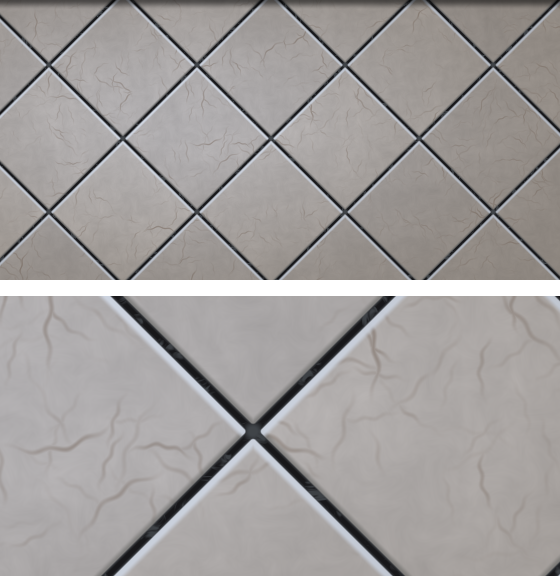
Top, the full canvas; bottom, a detail of the centre.
This texture is drawn by a Shadertoy shader. Its source:

```glsl
// Diagonal ceramic tiles with pale bevels, dark open joints and brown scratches.
// A sheared lattice numbers the tiles; a rounded box shapes each one, while
// layered sines and scattered strokes stain it under a broad cool light.

#define PERIOD vec2(0.529, 0.525)    // diamond diagonals, canvas heights
#define ORIGIN vec2(0.1745, 0.768)   // one joint crossing
#define SIDE 0.373                   // tile pitch across a joint
#define JOINT 0.0105                 // joint width
#define BEVEL 0.0105                 // lit edge width
#define WARM_TILE vec3(0.555, 0.525, 0.495)
#define COOL_TILE vec3(0.705, 0.695, 0.700)
#define LIT_EDGE vec3(0.81, 0.84, 0.89)
#define SHADED_EDGE vec3(0.41, 0.41, 0.40)
#define STAIN vec3(0.40, 0.33, 0.28)
#define JOINT_DARK vec3(0.09, 0.09, 0.10)
#define JOINT_GREY vec3(0.29, 0.31, 0.33)

vec2 hash2(vec2 p) {
    vec3 q = fract(p.xyx * vec3(0.1031, 0.1030, 0.0973));
    q += dot(q, q.yzx + 33.33);
    return fract((q.xx + q.yz) * q.zy);
}

// Warped, rotated sine layers, about -1 to 1
float mottle(vec2 p) {
    float sum = 0.0, gain = 0.5;
    for (int i = 0; i < 5; i++) {
        p = mat2(0.8, 0.6, -0.6, 0.8) * p * 1.7 + 1.3;
        p += 0.7 * sin(p.yx * 0.9 + float(i));
        sum += gain * sin(p.x) * sin(p.y);
        gain *= 0.72;
    }
    return sum;
}

// One short curved stroke per grid cell, gathered from the neighbours
float scratches(vec2 p, float width) {
    vec2 cell = floor(p);
    float ink = 0.0;
    for (int y = -1; y <= 1; y++)
    for (int x = -1; x <= 1; x++) {
        vec2 id = cell + vec2(x, y);
        vec2 d = p - id - hash2(id);
        vec2 rnd = hash2(id + 71.7);
        float angle = 6.2832 * rnd.x;
        vec2 axis = vec2(cos(angle), sin(angle));
        float along = dot(d, axis);
        float across = dot(d, vec2(-axis.y, axis.x));
        across += (rnd.y - 0.5) * along * along + 0.03 * sin(along * 13.0);
        float stroke = 1.0 - smoothstep(0.0, width, abs(across));
        stroke *= 1.0 - smoothstep(0.2, 0.85, abs(along));
        ink = max(ink, stroke * rnd.y);
    }
    return ink;
}

float roundBox(vec2 p, float halfSide, float radius) {
    vec2 q = abs(p) - halfSide + radius;
    return length(max(q, 0.0)) + min(max(q.x, q.y), 0.0) - radius;
}

void mainImage(out vec4 fragColor, in vec2 fragCoord) {
    vec2 p = fragCoord / iResolution.y;
    vec2 screen = fragCoord / iResolution.xy;
    float px = 1.0 / iResolution.y;

    // Diagonal lattice: x grows up-right, y grows down-right
    vec2 q = (p - ORIGIN) / PERIOD;
    vec2 lattice = vec2(q.x + q.y, q.x - q.y);
    vec2 id = floor(lattice);
    vec2 local = fract(lattice);
    vec2 rnd = hash2(id + 19.0);

    // Broad light and tile-to-tile tint
    vec2 fromLight = screen - vec2(0.30, 0.56);
    float light = exp(-3.8 * dot(fromLight, fromLight));
    vec3 tile = mix(WARM_TILE, COOL_TILE, light);
    tile += (rnd.x - 0.5) * vec3(0.035, 0.032, 0.026);

    // Clouding, fine grain and scratches, shifted for every tile
    vec2 t = p + rnd * 9.0;
    float cloud = mottle(t * 7.0);
    tile *= 1.0 + 0.035 * cloud + 0.022 * mottle(t * 45.0);
    float ink = scratches(t * 11.0, 0.055);
    ink = max(ink, 0.8 * scratches(t * 19.0 + 5.0, 0.085));
    tile = mix(tile, STAIN, 0.42 * ink * smoothstep(-0.5, 0.6, cloud));

    // Bevels: bright on the two upper edges, dull on the lower ones
    float upper = min(1.0 - local.x, local.y) * SIDE - 0.5 * JOINT;
    float lower = min(local.x, 1.0 - local.y) * SIDE - 0.5 * JOINT;
    float dull = 1.0 - smoothstep(0.001, 0.008, lower);
    float lit = 1.0 - smoothstep(0.45 * BEVEL, 1.15 * BEVEL, upper);
    tile = mix(tile, SHADED_EDGE, 0.6 * dull);
    tile = mix(tile, LIT_EDGE * (0.84 + 0.18 * light), 0.9 * lit);

    // Open joint with grey flecks, a lighter rim and dusty crossings
    float d = roundBox((local - 0.5) * SIDE, 0.5 * (SIDE - JOINT), 0.004);
    float fleck = smoothstep(0.15, 0.75, mottle(p * 38.0));
    float rim = 1.0 - smoothstep(0.0, 0.0035, d);
    vec2 crossing = (fract(lattice + 0.5) - 0.5) * SIDE;
    float dust = 1.0 - smoothstep(0.004, 0.016, length(crossing));
    float grey = max(max(0.75 * fleck, 0.55 * rim), 0.8 * dust);
    vec3 joint = mix(JOINT_DARK, JOINT_GREY, grey);

    vec3 color = mix(tile, joint, smoothstep(-px, px, d));

    // Shadow along the top border
    color *= mix(0.48, 1.0, smoothstep(0.0, 0.035, 1.0 - screen.y));
    fragColor = vec4(color, 1.0);
}
```
